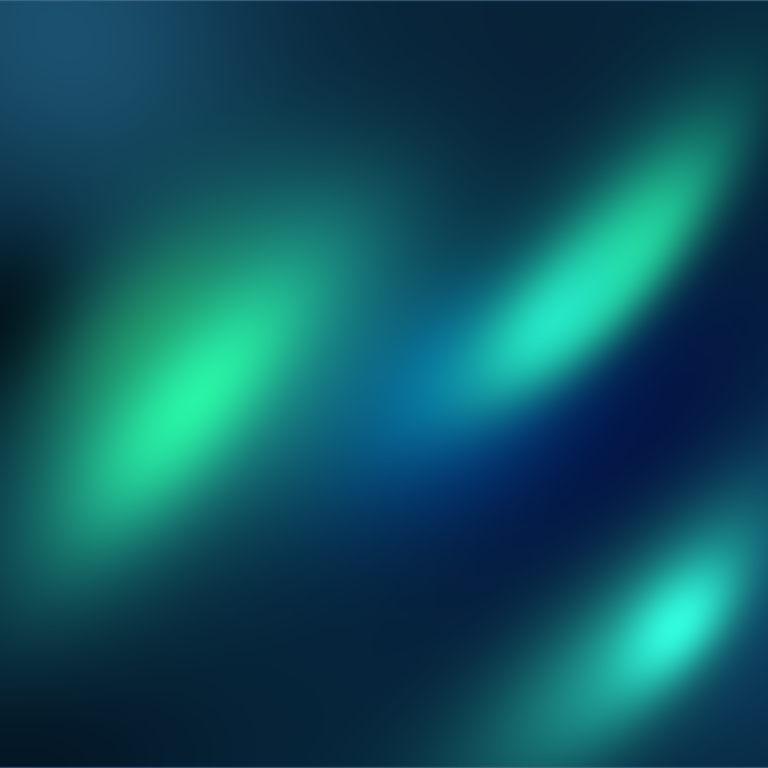
Give the GLSL for this background, as a three.js fragment shader.

```glsl
varying vec2 vUv;

// Soft ellipse: angle in degrees, separate widths above and below its bent axis
float glow(vec2 p, vec2 centre, float angle, float len, vec2 widths, float bend) {
  float a = radians(angle);
  vec2 axis = vec2(cos(a), sin(a));
  vec2 d = p - centre;
  float along = dot(d, axis);
  float across = dot(d, vec2(-axis.y, axis.x)) - bend * along * along;
  float width = across > 0.0 ? widths.x : widths.y;
  vec2 q = vec2(along / len, across / width);
  return exp(-dot(q, q));
}

vec3 tint(vec3 base, vec3 colour, float amount) {
  return mix(base, colour, clamp(amount, 0.0, 1.0));
}

// Dim sky with broad blue haze and dark pockets
vec3 backdrop(vec2 p) {
  vec3 night = vec3(0.025, 0.145, 0.225);
  vec3 haze = vec3(0.11, 0.33, 0.45);
  vec3 shade = vec3(0.0, 0.055, 0.09);
  vec3 c = night;
  c = tint(c, haze, 0.95 * glow(p, vec2(0.09, 0.95), -35.0, 0.30, vec2(0.23), 0.0));
  c = tint(c, vec3(0.06, 0.28, 0.34), 0.7 * glow(p, vec2(0.28, 0.72), 20.0, 0.20, vec2(0.14), 0.0));
  c = tint(c, vec3(0.03, 0.12, 0.21), 0.8 * glow(p, vec2(0.64, 0.88), 0.0, 0.26, vec2(0.17), 0.0));
  c = tint(c, vec3(0.05, 0.24, 0.40), 0.85 * glow(p, vec2(1.0, 0.24), 70.0, 0.25, vec2(0.16), 0.0));
  c = tint(c, shade, 0.95 * glow(p, vec2(0.0, 0.565), 60.0, 0.13, vec2(0.10), 0.0));
  c = tint(c, vec3(0.01, 0.07, 0.13), 0.9 * glow(p, vec2(0.0, 0.02), 0.0, 0.24, vec2(0.15), 0.0));
  return c;
}

// Navy hollow and the blue light spilling into it
vec3 blueBand(vec3 c, vec2 p) {
  vec3 navy = vec3(0.01, 0.07, 0.26);
  vec3 cobalt = vec3(0.0, 0.22, 0.52);
  vec3 azure = vec3(0.0, 0.48, 0.72);
  vec3 teal = vec3(0.06, 0.41, 0.51);
  c = tint(c, navy, 0.98 * glow(p, vec2(0.81, 0.43), 44.0, 0.30, vec2(0.16, 0.13), 0.0));
  c = tint(c, teal, 0.85 * glow(p, vec2(0.42, 0.52), 50.0, 0.20, vec2(0.15), 0.0));
  c = tint(c, cobalt, 0.85 * glow(p, vec2(0.62, 0.46), 38.0, 0.20, vec2(0.09, 0.11), 0.0));
  c = tint(c, azure, 0.85 * glow(p, vec2(0.59, 0.51), 38.0, 0.14, vec2(0.09, 0.065), 0.0));
  return c;
}

// Wide green streak on the left
vec3 leftStreak(vec3 c, vec2 p) {
  vec3 sea = vec3(0.12, 0.56, 0.53);
  vec3 leaf = vec3(0.13, 0.59, 0.39);
  vec3 mint = vec3(0.16, 0.96, 0.65);
  c = tint(c, sea, 0.95 * glow(p, vec2(0.26, 0.48), 48.0, 0.31, vec2(0.15, 0.13), 0.0));
  c = tint(c, leaf, 0.75 * glow(p, vec2(0.20, 0.56), 50.0, 0.16, vec2(0.09), 0.0));
  c = tint(c, mint, 0.98 * glow(p, vec2(0.255, 0.48), 49.0, 0.20, vec2(0.08, 0.07), 0.0));
  return c;
}

// Slim streak on the right, crisp on its lower side
vec3 rightStreak(vec3 c, vec2 p) {
  vec3 sea = vec3(0.08, 0.49, 0.47);
  vec3 jade = vec3(0.14, 0.84, 0.60);
  vec3 aqua = vec3(0.15, 0.93, 0.80);
  c = tint(c, sea, 0.95 * glow(p, vec2(0.79, 0.65), 48.0, 0.25, vec2(0.11, 0.065), 0.25));
  c = tint(c, jade, 0.95 * glow(p, vec2(0.82, 0.665), 50.0, 0.17, vec2(0.065, 0.052), 0.25));
  c = tint(c, aqua, 0.9 * glow(p, vec2(0.72, 0.58), 43.0, 0.125, vec2(0.06, 0.05), 0.3));
  return c;
}

// Short bright streak in the lower right
vec3 lowerStreak(vec3 c, vec2 p) {
  vec3 sea = vec3(0.10, 0.49, 0.48);
  vec3 turquoise = vec3(0.13, 0.72, 0.66);
  vec3 ice = vec3(0.20, 1.0, 0.88);
  c = tint(c, sea, 0.95 * glow(p, vec2(0.79, 0.125), 42.0, 0.25, vec2(0.10, 0.095), 0.2));
  c = tint(c, turquoise, 0.85 * glow(p, vec2(0.865, 0.18), 49.0, 0.17, vec2(0.065, 0.055), 0.2));
  c = tint(c, ice, 0.95 * glow(p, vec2(0.88, 0.185), 48.0, 0.085, vec2(0.045, 0.045), 0.0));
  return c;
}

void main() {
  vec3 colour = backdrop(vUv);
  colour = blueBand(colour, vUv);
  colour = leftStreak(colour, vUv);
  colour = rightStreak(colour, vUv);
  colour = lowerStreak(colour, vUv);

  // Thin pale rim along the top and bottom
  float rim = 1.0 - smoothstep(0.0, 0.0025, min(vUv.y, 1.0 - vUv.y));
  colour = tint(colour, vec3(0.35, 0.50, 0.66), 0.6 * rim);

  gl_FragColor = vec4(colour, 1.0);
}
```
